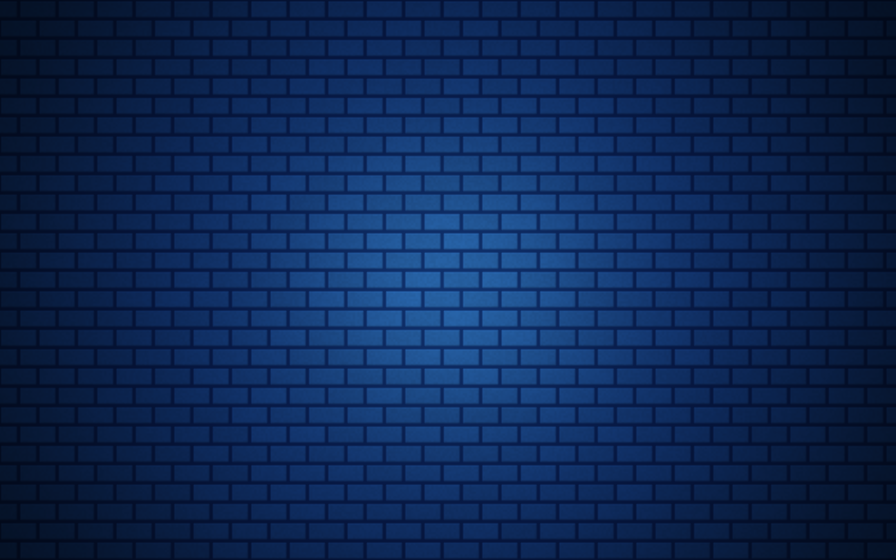
A WebGL 2 fragment shader for this background:

```glsl
#version 300 es
precision highp float;
// A blue brick wall lit by a soft round glow near the centre, fading to navy.
// Bricks are a repeated rounded-box distance with a slight bevel and grain;
// all lengths are in canvas heights, measured from the canvas centre.

uniform vec2 u_resolution;
out vec4 outColor;

const vec2 BRICK_PITCH = vec2(0.06875, 0.03452);
const float JOINT_OFFSET = -0.0104;   // x of a vertical joint in the middle row
const float MORTAR_WIDTH = 0.0062;
const float CORNER_RADIUS = 0.002;
const float EDGE_SOFTNESS = 0.0014;
const float BEVEL_WIDTH = 0.004;
const float BEVEL_STRENGTH = 0.12;
const float TONE_VARIATION = 0.07;
const float GRAIN_SIZE = 0.004;
const float GRAIN_STRENGTH = 0.06;

const vec2 GLOW_CENTRE = vec2(0.004, -0.01);
const vec2 GLOW_STRETCH = vec2(1.1, 1.0);
const float CORE_RADIUS = 0.27;
const float FADE_START = 0.3;
const float FADE_END = 0.95;

const vec3 CORE_BLUE = vec3(0.150, 0.380, 0.640);
const vec3 MID_BLUE = vec3(0.055, 0.170, 0.380);
const vec3 RIM_NAVY = vec3(0.018, 0.065, 0.140);
const vec3 MORTAR_TINT = vec3(0.40, 0.50, 0.66);

// Hash without sine, 0 to 1
float hash(vec2 p) {
  vec3 q = fract(vec3(p.xyx) * 0.1031);
  q += dot(q, q.yzx + 33.33);
  return fract((q.x + q.y) * q.z);
}

// Smooth value noise, 0 to 1
float valueNoise(vec2 p) {
  vec2 cell = floor(p);
  vec2 f = fract(p);
  f = f * f * (3.0 - 2.0 * f);
  float low = mix(hash(cell), hash(cell + vec2(1.0, 0.0)), f.x);
  float high = mix(hash(cell + vec2(0.0, 1.0)), hash(cell + 1.0), f.x);
  return mix(low, high, f.y);
}

float roundedBox(vec2 p, vec2 halfSize, float radius) {
  vec2 d = abs(p) - halfSize + radius;
  return length(max(d, 0.0)) + min(max(d.x, d.y), 0.0) - radius;
}

// Colour of the lit wall before the brick relief
vec3 wallLight(vec2 p) {
  float r = length((p - GLOW_CENTRE) / GLOW_STRETCH);
  vec3 color = mix(MID_BLUE, RIM_NAVY, smoothstep(FADE_START, FADE_END, r));
  float core = r / CORE_RADIUS;
  return mix(color, CORE_BLUE, exp(-core * core));
}

void main() {
  vec2 p = (gl_FragCoord.xy - 0.5 * u_resolution) / u_resolution.y;
  float edge = EDGE_SOFTNESS + 0.5 / u_resolution.y;

  // Running bond: every other row shifts by half a brick
  vec2 grid = vec2(p.x - JOINT_OFFSET, p.y) / BRICK_PITCH;
  grid.y += 0.5;
  grid.x += 0.5 * mod(floor(grid.y), 2.0);
  vec2 brickId = floor(grid);
  vec2 local = (fract(grid) - 0.5) * BRICK_PITCH;
  vec2 halfSize = 0.5 * (BRICK_PITCH - MORTAR_WIDTH);

  float dist = roundedBox(local, halfSize, CORNER_RADIUS);
  float brick = 1.0 - smoothstep(-edge, edge, dist);

  // Upper left edges catch light, lower right edges fall into shade
  vec2 rim = smoothstep(halfSize - BEVEL_WIDTH, halfSize, abs(local)) * sign(local);
  float bevel = BEVEL_STRENGTH * (rim.y - 0.5 * rim.x);

  // Tone per brick and fine surface grain
  float tone = TONE_VARIATION * (hash(brickId + 80.0) - 0.5);
  float grain = GRAIN_STRENGTH * (valueNoise(p / GRAIN_SIZE + 400.0) - 0.5);

  vec3 light = wallLight(p);
  vec3 face = light * (1.0 + bevel + tone + grain);
  vec3 color = mix(light * MORTAR_TINT, face, brick);
  outColor = vec4(color, 1.0);
}
```
